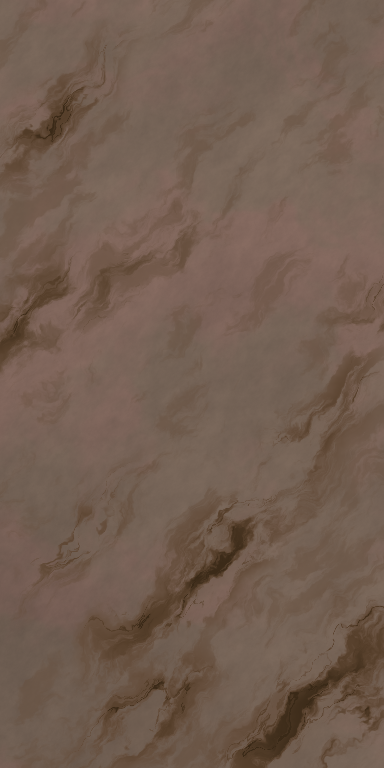
Give the GLSL for this texture, as a Shadertoy shader.

```glsl
#define PINK vec3(0.498, 0.396, 0.357)
#define GREY vec3(0.463, 0.393, 0.343)
#define TAN vec3(0.400, 0.308, 0.238)
#define BROWN vec3(0.340, 0.250, 0.170)
#define DARK vec3(0.225, 0.160, 0.090)
#define FLOW_ANGLE 0.82
#define STAIN_ASPECT 0.36
#define VEIN_WIDTH 0.018
#define WARP 0.17
#define GRAIN 0.13
#define STAIN_COUNT 11

// Stained zones: centre x, centre y, half length, depth
const vec4 ZONES[STAIN_COUNT] = vec4[](
    vec4(0.58, 0.53, 0.28, 1.00), vec4(0.38, 0.40, 0.22, 0.70),
    vec4(0.36, 0.14, 0.32, 0.65), vec4(0.82, 0.14, 0.38, 0.95),
    vec4(0.95, 0.33, 0.24, 0.60), vec4(0.83, 0.92, 0.27, 0.55),
    vec4(0.06, 1.15, 0.23, 0.70), vec4(0.18, 1.74, 0.23, 0.62),
    vec4(0.20, 0.62, 0.24, 0.42), vec4(0.99, 1.22, 0.15, 0.45),
    vec4(0.32, 1.28, 0.28, 0.35));

float hash(vec2 p) {
    vec3 q = fract(vec3(p.xyx) * 0.1031);
    q += dot(q, q.yzx + 33.33);
    return fract((q.x + q.y) * q.z);
}

float noise(vec2 p) {
    vec2 i = floor(p), f = fract(p);
    f = f * f * f * (f * (f * 6.0 - 15.0) + 10.0);
    return mix(mix(hash(i), hash(i + vec2(1, 0)), f.x),
               mix(hash(i + vec2(0, 1)), hash(i + vec2(1, 1)), f.x), f.y);
}

// Layered noise; a higher gain gives rougher detail
float fbm(vec2 p, float gain) {
    float sum = 0.0, total = 0.0, amp = 1.0;
    for (int i = 0; i < 6; i++) {
        sum += amp * noise(p);
        total += amp;
        p = mat2(1.6, 1.2, -1.2, 1.6) * p + 7.3;
        amp *= gain;
    }
    return sum / total;
}

// x runs along the flow of the stone, y across it
vec2 toFlow(vec2 p) {
    float c = cos(FLOW_ANGLE), s = sin(FLOW_ANGLE);
    return vec2(c * p.x + s * p.y, c * p.y - s * p.x);
}

// Soft, elongated zones where the stone is stained
float stainCover(vec2 p) {
    float cover = 0.0;
    for (int i = 0; i < STAIN_COUNT; i++) {
        vec4 zone = ZONES[i];
        vec2 e = toFlow(p - zone.xy) / (zone.z * vec2(1.0, STAIN_ASPECT));
        cover = max(cover, zone.w * exp(-1.4 * dot(e, e)));
    }
    return cover;
}

// Cloudy, finely mottled ground between pink and grey
vec3 groundColour(vec2 p) {
    float cloud = fbm(p * 3.2 + 2.0 * fbm(p * 2.0 + 11.0, 0.5), 0.6);
    float corner = smoothstep(0.9, 0.0, length(p - vec2(0.0, 0.2)));
    vec3 ground = mix(PINK, GREY, smoothstep(0.34, 0.64, cloud + 0.1 * corner));
    float shade = fbm(toFlow(p) * vec2(2.5, 5.0) + 53.0, 0.55) - 0.5;
    float mottle = fbm(toFlow(p) * vec2(20.0, 30.0) + 31.0, 0.75) - 0.5;
    return ground * (1.0 + 0.13 * shade + GRAIN * mottle - 0.07 * corner);
}

// Thin broken line along the middle level of a noise field
float veinLine(vec2 flow, vec2 scale, float seed) {
    float crack = abs(fbm(flow * scale + seed, 0.53) - 0.5);
    float broken = smoothstep(0.40, 0.62, noise(flow * vec2(8.0, 14.0) + seed));
    return smoothstep(VEIN_WIDTH, 0.0, crack) * broken;
}

void mainImage(out vec4 fragColor, in vec2 fragCoord) {
    vec2 p = fragCoord / iResolution.x;

    // Domain warp shared by stains and veins
    vec2 bend = vec2(fbm(p * 5.0 + 17.0, 0.55), fbm(p * 5.0 + 41.0, 0.55)) - 0.5;
    vec2 q = p + WARP * bend;
    vec2 flow = toFlow(q);

    // Ragged streaks inside the stains, faint wisps elsewhere
    float cover = stainCover(q);
    float streak = fbm(flow * vec2(6.0, 17.0) + 5.0, 0.65);
    float tone = cover * (0.14 + 0.95 * smoothstep(0.40, 0.66, streak));
    float wisp = fbm(flow * vec2(5.0, 14.0) + 23.0, 0.62);
    tone += 0.20 * smoothstep(0.50, 0.72, wisp);

    // Veins, strongest inside the stains
    float vein = veinLine(flow, vec2(1.8, 6.0), 67.0);
    vein = max(vein, 0.75 * veinLine(flow, vec2(4.0, 12.0), 91.0));
    tone += 0.55 * vein * smoothstep(0.06, 0.45, cover);

    // Colour
    vec3 colour = groundColour(p);
    colour = mix(colour, TAN, smoothstep(0.0, 0.42, tone));
    colour = mix(colour, BROWN, smoothstep(0.32, 0.70, tone));
    colour = mix(colour, DARK, smoothstep(0.65, 1.15, tone));
    fragColor = vec4(colour, 1.0);
}
```
